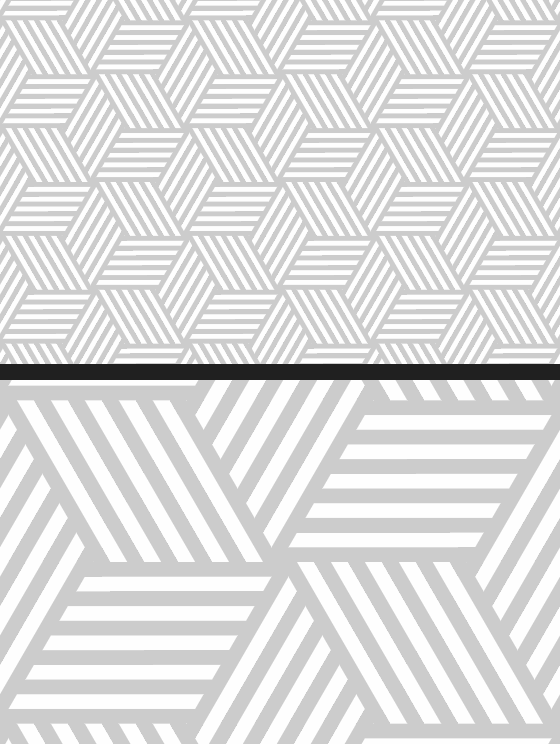
Top, the full canvas; bottom, a detail of the centre.
Write a WebGL 1 fragment shader that draws this pattern.

```glsl
precision highp float;
// Woven rhombus tiling: white stripes on grey, running in three directions.

uniform vec2 u_resolution;

const float ROOT3 = 1.7320508;

// Offset from the nearest point of a triangular lattice with unit spacing.
vec2 latticeOffset(vec2 p) {
  vec2 cell = vec2(ROOT3, 1.0);
  vec2 a = mod(p + 0.5 * cell, cell) - 0.5 * cell;
  vec2 b = mod(p, cell) - 0.5 * cell;
  return dot(a, a) < dot(b, b) ? a : b;
}

// Signed distance to the five stripes of a rhombus, negative inside.
// across: distance from the edge parallel to the stripes,
// end: distance from the edge that cuts them off.
float stripes(float across, float end) {
  float bands = abs(across) * 22.0;  // 11 equal bands, grey outermost
  float stripe = (abs(mod(bands, 2.0) - 1.5) - 0.5) / 22.0;
  return max(stripe, -end * sign(across));
}

void main() {
  // Three lattice columns pairs across the width, centred on a lattice point.
  float pixel = 3.0 * ROOT3 / u_resolution.x;
  vec2 q = latticeOffset((gl_FragCoord.xy - 0.5 * u_resolution) * pixel);

  // Distances from the lines at 0, 120 and 60 degrees.
  float level = q.y;
  float falling = dot(q, vec2(0.5 * ROOT3, 0.5));
  float rising = dot(q, vec2(0.5 * ROOT3, -0.5));

  // One rhombus for each stripe direction.
  float d = stripes(level, rising);
  d = min(d, stripes(falling, -level));
  d = min(d, stripes(rising, -falling));

  float white = clamp(0.5 - d / pixel, 0.0, 1.0);
  gl_FragColor = vec4(vec3(mix(0.80, 0.995, white)), 1.0);
}
```
